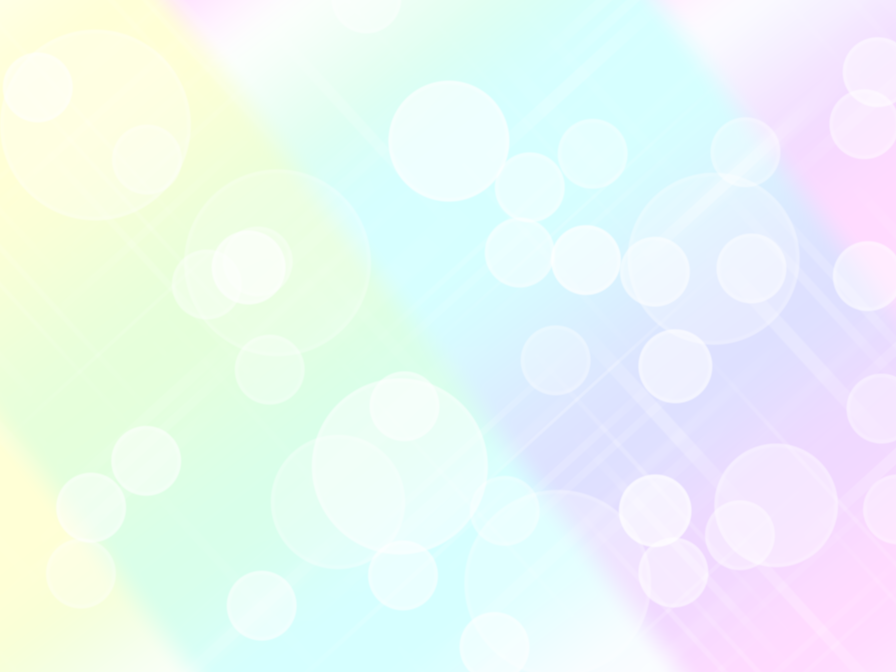
A WebGL 2 fragment shader for this background:

```glsl
#version 300 es
precision highp float;

uniform vec2 u_resolution;
out vec4 outColor;

// Palette, in order along the rainbow
const vec3 YELLOW = vec3(1.0, 1.0, 0.84);
const vec3 LIME = vec3(0.90, 1.0, 0.86);
const vec3 MINT = vec3(0.85, 1.0, 0.92);
const vec3 CYAN = vec3(0.84, 1.0, 1.0);
const vec3 PERIWINKLE = vec3(0.87, 0.88, 1.0);
const vec3 LILAC = vec3(0.94, 0.85, 1.0);
const vec3 PINK = vec3(1.0, 0.86, 1.0);
const vec3 WHITE = vec3(1.0);

// Bands: lengths are in canvas heights
const vec2 BAND_DIR = vec2(0.607, -0.795);
const vec2 BAND_NORMAL = vec2(0.795, 0.607);
const float FIRST_EDGE = -0.38;
const float BAND_WIDTH = 0.578;
const float EDGE_BLUR = 0.03;
const float HUE_SHIFT = 0.451;

// Bokeh and streaks
const float CELL_SIZE = 0.17;
const float DISC_DENSITY = 0.62;
const float DISC_RADIUS = 0.052;
const float RIM_STRENGTH = 0.12;
const float STREAK_ANGLE = 0.74;
const float STREAK_STRENGTH = 0.38;

// Main discs: centre, radius, opacity
const vec4 MAIN_DISCS[12] = vec4[12](
  vec4(0.413, 0.609, 0.139, 0.20), vec4(0.142, 0.814, 0.142, 0.28),
  vec4(0.830, 0.132, 0.139, 0.24), vec4(0.503, 0.253, 0.100, 0.28),
  vec4(0.595, 0.306, 0.131, 0.46), vec4(1.062, 0.615, 0.128, 0.26),
  vec4(0.668, 0.790, 0.090, 0.58), vec4(1.155, 0.248, 0.092, 0.36),
  vec4(0.370, 0.602, 0.055, 0.55), vec4(0.872, 0.613, 0.052, 0.62),
  vec4(1.005, 0.455, 0.055, 0.52), vec4(0.975, 0.240, 0.054, 0.62));

vec2 hash2(vec2 p) {
  vec3 q = fract(p.xyx * vec3(0.1031, 0.1030, 0.0973));
  q += dot(q, q.yzx + 33.33);
  return fract((q.xx + q.yz) * q.zy);
}

vec3 rainbow(float phase) {
  vec3 c = mix(YELLOW, LIME, smoothstep(0.65, 1.02, phase));
  c = mix(c, MINT, smoothstep(1.0, 1.3, phase));
  c = mix(c, CYAN, smoothstep(1.28, 1.5, phase));
  c = mix(c, PERIWINKLE, smoothstep(1.62, 2.0, phase));
  c = mix(c, LILAC, smoothstep(1.98, 2.2, phase));
  return mix(c, PINK, smoothstep(2.18, 2.4, phase));
}

// One stripe of the rainbow, paling to white at both ends
vec3 bandColor(float band, float along) {
  float head = 0.4 * band - 0.6;
  float tail = 0.75 + 0.38 * band;
  vec3 start = mix(PINK, WHITE, smoothstep(head - 0.1, head + 0.1, along));
  vec3 c = mix(start, rainbow(along + HUE_SHIFT * band), smoothstep(head, head + 0.35, along));
  return mix(c, WHITE, 0.85 * smoothstep(tail, tail + 0.25, along));
}

// Soft-edged disc with a slightly brighter rim
float disc(vec2 p, float radius, float opacity) {
  float d = length(p) - radius;
  float rim = smoothstep(-0.008, -0.003, d) * RIM_STRENGTH;
  return (opacity + rim) * (1.0 - smoothstep(-0.002, 0.002, d));
}

// Parallel light streaks of random width and extent
float streaks(vec2 p, float count) {
  float row = floor(p.y * count);
  vec2 h = hash2(vec2(row + 40.0, count));
  float width = mix(0.02, 0.3, h.x * h.x);
  float line = 1.0 - smoothstep(width, width + 0.12, abs(fract(p.y * count) - 0.5));
  float extent = max(0.0, sin(p.x * (4.0 + 3.0 * h.x) + 6.283 * h.y));
  return line * extent * extent * h.y;
}

void main() {
  vec2 p = gl_FragCoord.xy / u_resolution.y;
  vec2 fromTop = p - vec2(0.0, 1.0);
  float along = dot(fromTop, BAND_DIR);
  float across = dot(fromTop, BAND_NORMAL);

  // Diagonal bands
  vec3 color = bandColor(0.0, along);
  for (int i = 1; i < 4; i++) {
    float edge = FIRST_EDGE + BAND_WIDTH * float(i - 1);
    color = mix(color, bandColor(float(i), along), smoothstep(-EDGE_BLUR, EDGE_BLUR, across - edge));
  }

  // Crossed streaks, strongest right of the centre
  float c = cos(STREAK_ANGLE), s = sin(STREAK_ANGLE);
  vec2 q = vec2(c * p.x + s * p.y, c * p.y - s * p.x);
  float light = streaks(q, 34.0) + streaks(q.yx, 27.0) + 0.6 * streaks(q, 13.0);
  float focus = 0.35 + 0.65 * exp(-5.0 * dot(p - vec2(0.95, 0.45), p - vec2(0.95, 0.45)));
  color = mix(color, WHITE, clamp(STREAK_STRENGTH * focus * light, 0.0, 0.7));

  // Large and bright discs
  for (int i = 0; i < 12; i++) {
    vec4 d = MAIN_DISCS[i];
    color = mix(color, WHITE, disc(p - d.xy, d.z, d.w));
  }

  // Small discs scattered over cells
  vec2 cell = floor(p / CELL_SIZE);
  for (int k = 0; k < 9; k++) {
    vec2 id = cell + vec2(k % 3 - 1, k / 3 - 1);
    vec2 h = hash2(id + 17.0);
    vec2 look = hash2(id + 71.0);
    vec2 centre = (id + 0.1 + 0.8 * h) * CELL_SIZE;
    float opacity = step(look.x, DISC_DENSITY) * mix(0.2, 0.5, look.y);
    if (opacity > 0.0) color = mix(color, WHITE, disc(p - centre, DISC_RADIUS, opacity));
  }

  outColor = vec4(color, 1.0);
}
```
